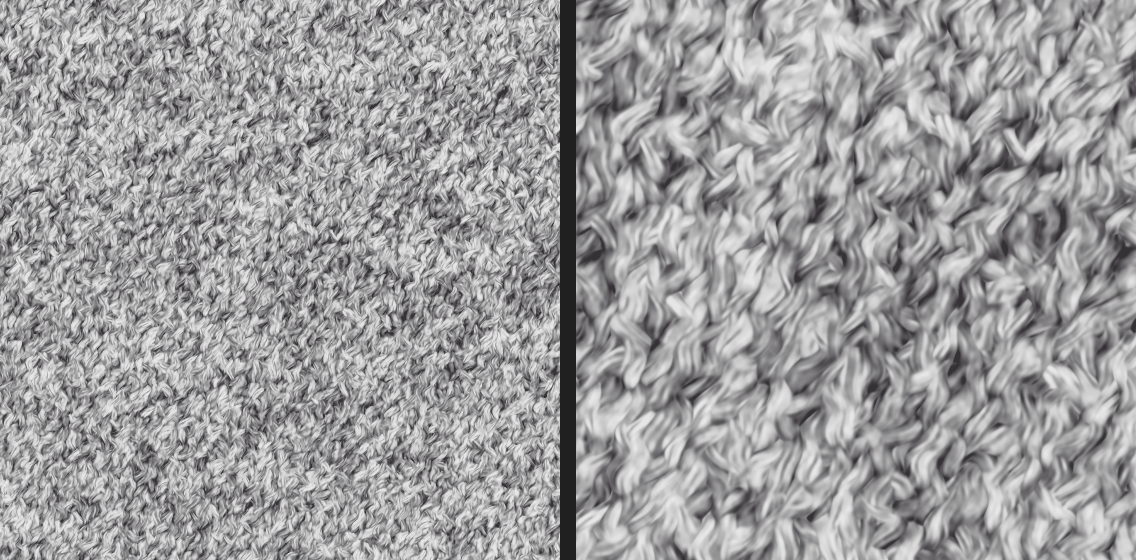
Left, the full canvas; right, a detail of the centre.
This texture is drawn by a three.js fragment shader. Its source:

```glsl
varying vec2 vUv;

const vec2 TUFT_GRID = vec2(90.0, 62.0);
const vec2 TUFT_RADII = vec2(0.0165, 0.0072);
const vec2 FIBRE_GRID = vec2(110.0, 400.0);
const float BLEND_SHARPNESS = 9.0;
const vec3 SHADOW_COLOR = vec3(0.205, 0.195, 0.207);
const vec3 WOOL_COLOR = vec3(0.90, 0.90, 0.90);

float hash(vec2 p) {
  vec3 q = fract(vec3(p.xyx) * 0.1031);
  q += dot(q, q.yzx + 33.33);
  return fract((q.x + q.y) * q.z);
}

float valueNoise(vec2 p) {
  vec2 cell = floor(p);
  vec2 f = fract(p);
  f = f * f * (3.0 - 2.0 * f);
  float low = mix(hash(cell), hash(cell + vec2(1.0, 0.0)), f.x);
  float high = mix(hash(cell + vec2(0.0, 1.0)), hash(cell + 1.0), f.x);
  return mix(low, high, f.y);
}

// Most tufts lean up and right, some fall to the left
float tuftAngle(vec2 id) {
  float lean = mix(0.5, 1.6, hash(id + 17.3));
  return hash(id + 41.7) < 0.2 ? 3.0 - lean : lean;
}

// Fine strands running along a tuft, slightly bent
float strands(vec2 q, float seed) {
  q.y += 0.0012 * sin(q.x * 190.0 + seed * 6.28);
  return valueNoise(q * FIBRE_GRID + 300.0 + seed * 97.0) - 0.5;
}

// Oriented cellular noise: x is brightness offset, y is pile height
vec2 tuftPile(vec2 p, vec2 grid, vec2 radii) {
  vec2 base = floor(p * grid);
  float weightSum = 0.0;
  float toneSum = 0.0;
  for (int j = -2; j <= 2; j++) {
    for (int i = -2; i <= 2; i++) {
      vec2 id = base + vec2(float(i), float(j)) + 100.0;
      vec2 jitter = vec2(hash(id), hash(id + 59.1));
      vec2 offset = p - (id - 100.0 + jitter) / grid;
      float angle = tuftAngle(id);
      vec2 axis = vec2(cos(angle), sin(angle));
      vec2 q = vec2(dot(offset, axis), dot(offset, vec2(-axis.y, axis.x)));
      vec2 r = q / (radii * mix(0.75, 1.2, hash(id + 83.9)));
      float height = 1.0 - dot(r, r) + 0.8 * hash(id + 7.7);
      float seed = hash(id + 29.5);
      float tone = 0.27 * (seed - 0.5) + 0.46 * strands(q, seed);
      tone += 0.05 * clamp(r.x, -1.0, 1.0);
      float weight = exp(BLEND_SHARPNESS * height);
      weightSum += weight;
      toneSum += weight * tone;
    }
  }
  float pileHeight = log(weightSum + 0.0001) / BLEND_SHARPNESS;
  return vec2(toneSum / (weightSum + 0.0001), pileHeight);
}

// Broad, mostly horizontal variation of the pile
float rowShade(vec2 p) {
  p.y += 0.012 * sin(p.x * 9.0 + 1.3) + 0.006 * sin(p.x * 23.0);
  float broad = valueNoise(p * vec2(4.0, 13.0) + 5.0) - 0.5;
  float small = valueNoise(p * vec2(15.0, 32.0) + 40.0) - 0.5;
  return 0.10 * broad + 0.13 * small;
}

void main() {
  vec2 warp = 0.0015 * vec2(sin(vUv.y * 210.0 + vUv.x * 60.0),
                            sin(vUv.x * 180.0 - vUv.y * 75.0));
  vec2 pile = tuftPile(vUv + warp, TUFT_GRID, TUFT_RADII);

  // Gaps between the tufts sink into shadow
  float gap = 1.0 - smoothstep(0.4, 1.4, pile.y);
  float fuzz = valueNoise(vUv * vec2(330.0, 270.0)) - 0.5;
  float light = 0.735 + pile.x - 0.32 * gap + rowShade(vUv) + 0.13 * fuzz;

  // Soft shoulder keeps the highlights matte
  light -= 0.5 * max(light - 0.80, 0.0);
  float cover = clamp((light - 0.20) / 0.70, 0.0, 1.0);
  gl_FragColor = vec4(mix(SHADOW_COLOR, WOOL_COLOR, cover), 1.0);
}
```
